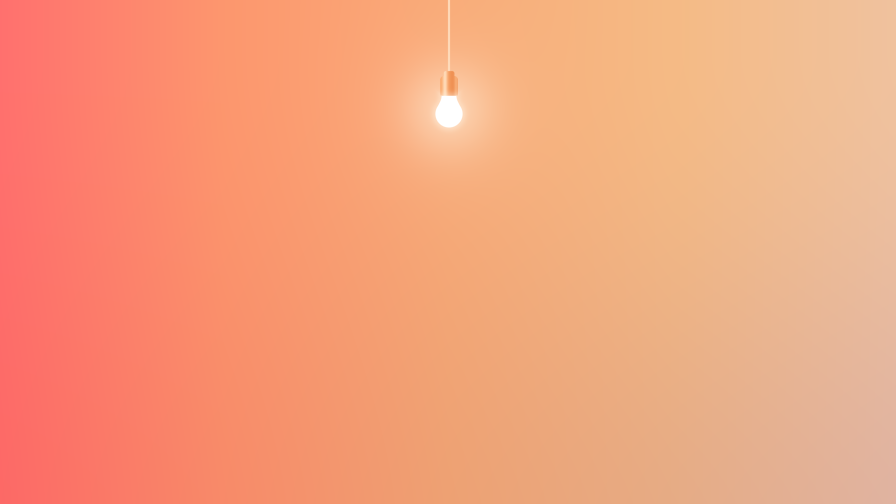
This background is drawn by a WebGL 1 fragment shader. Its source:

```glsl
precision highp float;
// A glowing bulb on a thin cord before a wall that fades from coral to sand.

uniform vec2 u_resolution;

// Lengths are in canvas heights, with x measured from the centre line.
#define BULB_CENTER vec2(0.002, 0.774)
#define BULB_RADIUS 0.0270
#define SOCKET_CENTER vec2(0.002, 0.832)
#define SOCKET_HALF vec2(0.0175, 0.0255)
#define CORD_HALF_WIDTH 0.0020
#define GLOW_RADIUS 0.088
#define GLOW_STRENGTH 0.50
#define HALO_RADIUS 0.17
#define HALO_STRENGTH 0.10

// Five evenly spaced colour stops along t in 0..1.
vec3 ramp(float t, vec3 a, vec3 b, vec3 c, vec3 d, vec3 e) {
  float s = 4.0 * t;
  vec3 color = mix(a, b, clamp(s, 0.0, 1.0));
  color = mix(color, c, clamp(s - 1.0, 0.0, 1.0));
  color = mix(color, d, clamp(s - 2.0, 0.0, 1.0));
  return mix(color, e, clamp(s - 3.0, 0.0, 1.0));
}

// Blend of a bright upper ramp and a duller lower ramp.
vec3 wall(vec2 uv) {
  vec3 upper = ramp(uv.x, vec3(1.00, 0.44, 0.43), vec3(0.99, 0.59, 0.43),
                    vec3(0.975, 0.67, 0.47), vec3(0.96, 0.73, 0.52),
                    vec3(0.94, 0.76, 0.62));
  vec3 lower = ramp(uv.x, vec3(0.99, 0.41, 0.40), vec3(0.97, 0.54, 0.41),
                    vec3(0.93, 0.63, 0.45), vec3(0.90, 0.67, 0.52),
                    vec3(0.875, 0.70, 0.63));
  return mix(lower, upper, smoothstep(-0.1, 0.9, uv.y));
}

float roundedBox(vec2 p, vec2 halfSize, float radius) {
  vec2 q = abs(p) - halfSize + radius;
  return length(max(q, 0.0)) + min(max(q.x, q.y), 0.0) - radius;
}

// Round glass with a neck that narrows upward.
float bulbDistance(vec2 p) {
  float neckWidth = mix(0.025, 0.015, smoothstep(0.005, 0.034, p.y));
  float neck = max(abs(p.x) - neckWidth, abs(p.y - 0.020) - 0.016);
  return min(length(p) - BULB_RADIUS, neck);
}

// Narrow cap on top of a wider sleeve.
float socketDistance(vec2 p) {
  float sleeve = roundedBox(p + vec2(0.0, 0.004),
                            SOCKET_HALF - vec2(0.0, 0.004), 0.008);
  float cap = roundedBox(p - vec2(0.0, 0.016), vec2(0.011, 0.011), 0.005);
  return min(sleeve, cap);
}

float bell(float distance, float radius) {
  float r = distance / radius;
  return exp(-r * r);
}

void main() {
  vec2 uv = gl_FragCoord.xy / u_resolution;
  vec2 p = (gl_FragCoord.xy - vec2(0.5 * u_resolution.x, 0.0)) / u_resolution.y;
  float edge = 0.75 / u_resolution.y;
  vec3 color = wall(uv);

  // Light spilled on the wall
  vec2 fromBulb = p - BULB_CENTER;
  float reach = length(fromBulb - vec2(0.0, 0.008));
  float glow = GLOW_STRENGTH * bell(reach, GLOW_RADIUS)
             + HALO_STRENGTH * bell(reach, HALO_RADIUS);
  color = mix(color, vec3(1.0, 0.92, 0.83), glow);

  // Cord
  float cord = max(abs(p.x - SOCKET_CENTER.x) - CORD_HALF_WIDTH,
                   SOCKET_CENTER.y - p.y);
  color = mix(color, vec3(1.0, 0.88, 0.76),
              0.9 * (1.0 - smoothstep(-edge, edge, cord)));

  // Socket with a pale streak on its left and shade on its right
  vec2 s = p - SOCKET_CENTER;
  vec3 metal = mix(vec3(0.98, 0.66, 0.42), vec3(0.93, 0.55, 0.31),
                   smoothstep(-0.012, 0.012, s.x));
  metal = mix(metal, vec3(1.0, 0.89, 0.77), 0.85 * bell(s.x + 0.008, 0.005));
  metal = mix(metal, vec3(1.0, 0.76, 0.56), 0.6 * bell(s.x - 0.014, 0.004));
  color = mix(color, metal, 1.0 - smoothstep(-edge, edge, socketDistance(s)));

  // Bulb with a soft bloom at its rim
  float bulb = bulbDistance(fromBulb);
  color = mix(color, vec3(1.0, 0.95, 0.88), 0.35 * bell(max(bulb, 0.0), 0.008));
  color = mix(color, vec3(1.0), 1.0 - smoothstep(-edge, edge, bulb));

  gl_FragColor = vec4(color, 1.0);
}
```
